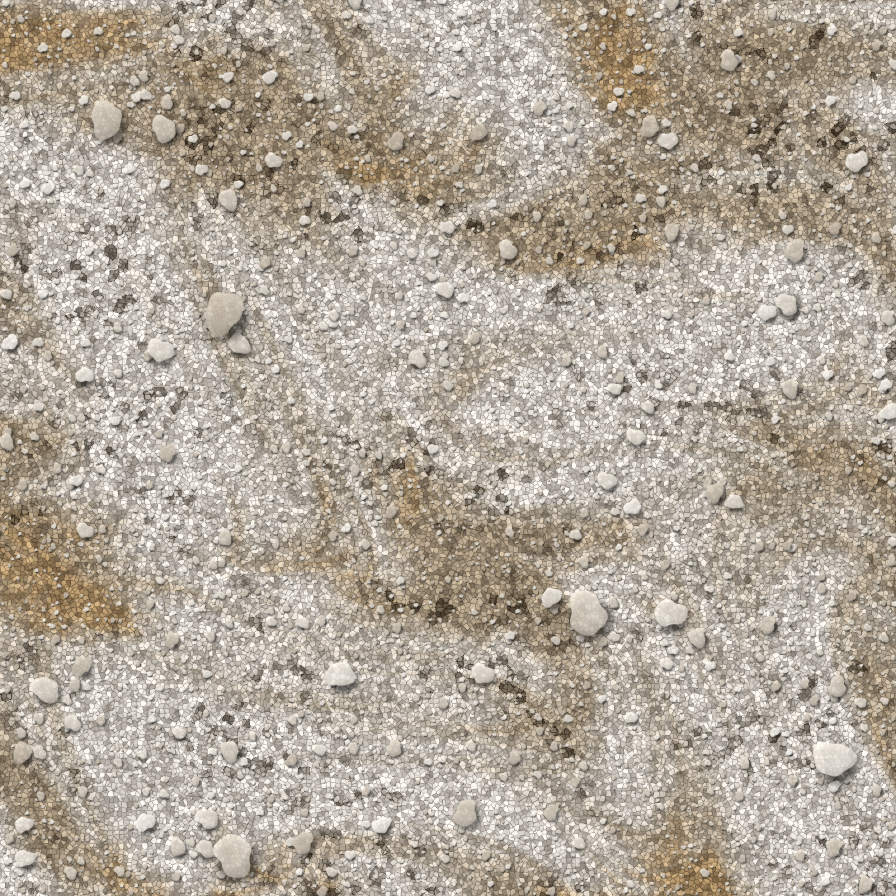
Give the GLSL for this texture, as a three.js fragment shader.

```glsl
varying vec2 vUv;

#define GRAIN_CELLS 190.0
#define GRIT_CELLS 92.0
#define STONE_CELLS 115.0
#define STONE_SHARE 0.38
#define EDGE 0.0011
#define SAND_DARK vec3(0.24, 0.21, 0.17)
#define SAND_LIGHT vec3(0.97, 0.95, 0.925)
#define EARTH_DARK vec3(0.20, 0.16, 0.11)
#define EARTH_LIGHT vec3(0.84, 0.765, 0.655)
#define OCHRE_TINT vec3(1.0, 0.92, 0.78)
#define STONE_LIGHT vec3(0.95, 0.935, 0.91)
#define STONE_DULL vec3(0.74, 0.69, 0.62)

vec2 hash2(vec2 p) {
  vec3 q = fract(p.xyx * vec3(0.1031, 0.1030, 0.0973));
  q += dot(q, q.yzx + 33.33);
  return fract((q.xx + q.yz) * q.zy);
}

// Layered, warped sines: broad patches with ragged borders
float drift(vec2 p) {
  float sum = 0.0, amp = 0.5;
  for (int i = 0; i < 6; i++) {
    p += 0.8 * sin(p.yx * 1.1 + vec2(1.7, 4.1));
    sum += amp * sin(p.x) * cos(p.y);
    p = mat2(1.5, 1.1, -1.1, 1.5) * p + 2.3;
    amp *= 0.62;
  }
  return sum;
}

// Cellular grains: x = random tone of the grain, y = 0 in the gaps between grains
vec2 grains(vec2 p) {
  vec2 cell = floor(p);
  float nearest = 8.0, second = 8.0, tone = 0.0;
  for (int y = -1; y <= 1; y++) {
    for (int x = -1; x <= 1; x++) {
      vec2 id = cell + vec2(x, y);
      float dist = length(p - id - hash2(id));
      if (dist < nearest) {
        second = nearest;
        nearest = dist;
        tone = hash2(id + 57.0).x;
      } else {
        second = min(second, dist);
      }
    }
  }
  return vec2(tone, smoothstep(0.0, 0.32, second - nearest));
}

// One size class of scattered stones, lit from the upper left
vec3 addStones(vec3 ground, vec2 uv, float cells, float share, float earth, float rough) {
  vec2 p = uv * cells;
  vec2 cell = floor(p);
  for (int y = -1; y <= 1; y++) {
    for (int x = -1; x <= 1; x++) {
      vec2 id = cell + vec2(x, y);
      vec2 place = hash2(id + cells);
      vec2 kind = hash2(id + cells + 71.0);
      vec2 look = hash2(id + cells + 139.0);
      if (kind.x > share) continue;

      float radius = mix(0.15, 0.34, kind.y * kind.y);
      vec2 d = (p - id - 0.2 - 0.6 * place) / radius;
      float angle = atan(d.y, d.x);
      float outline = 1.0 + 0.14 * sin(2.0 * angle + 6.28 * look.x)
                          + 0.09 * sin(3.0 * angle + 6.28 * look.y)
                          + 0.05 * sin(5.0 * angle + 6.28 * place.x);
      float dist = length(d) / outline;
      float soft = EDGE * cells / radius;
      float cover = 1.0 - smoothstep(1.0 - soft, 1.0 + soft, dist);
      float shadow = 1.0 - smoothstep(0.65, 1.4, length(d - vec2(0.2, -0.35)));

      // Flat top, bright upper rim, dim lower rim
      float rim = dot(d, vec2(-0.4, 0.85)) * smoothstep(0.2, 1.0, dist);
      vec3 stone = mix(STONE_LIGHT, STONE_DULL, 0.75 * look.x + 0.25 * earth);
      stone *= 0.88 + 0.16 * rim + 0.16 * rough;
      ground *= 1.0 - 0.5 * shadow;
      ground = mix(ground, stone, cover);
    }
  }
  return ground;
}

void main() {
  // Patches stretched along a falling diagonal
  vec2 slope = vec2(dot(vUv, vec2(0.85, -0.53)), dot(vUv, vec2(0.53, 0.85)));
  float earth = smoothstep(-0.35, 0.45, drift(slope * vec2(7.0, 11.0) + 3.0));
  float ochre = earth * smoothstep(0.0, 0.55, drift(slope * 9.0 + 21.0));
  float clump = smoothstep(-0.15, 0.5, drift(slope * vec2(13.0, 19.0) + 47.0));

  // Fine grain over coarser grit, with dark specks in clumps
  vec2 grain = grains(vUv * GRAIN_CELLS);
  vec2 grit = grains(vUv * GRIT_CELLS + 11.0);
  float fine = mix(0.35, 1.0, grain.x) * mix(0.5, 1.0, grain.y);
  float coarse = mix(0.35, 1.0, grit.x) * mix(0.6, 1.0, grit.y);
  float speck = smoothstep(0.7, 0.95, 1.0 - grit.x) * clump;
  float tone = 0.14 + 0.75 * fine + 0.3 * coarse - 0.12 * earth - 0.35 * speck;
  tone = clamp(tone, 0.0, 1.05);

  vec3 sand = mix(SAND_DARK, SAND_LIGHT, tone);
  vec3 soil = mix(EARTH_DARK, EARTH_LIGHT, tone) * mix(vec3(1.0), OCHRE_TINT, ochre);
  vec3 color = mix(sand, soil, earth);

  // Stones from tiny and many to large and few
  float cells = STONE_CELLS, share = STONE_SHARE;
  for (int i = 0; i < 4; i++) {
    color = addStones(color, vUv, cells, share, earth, fine);
    cells *= 0.5;
    share *= 0.62;
  }
  gl_FragColor = vec4(color, 1.0);
}
```
